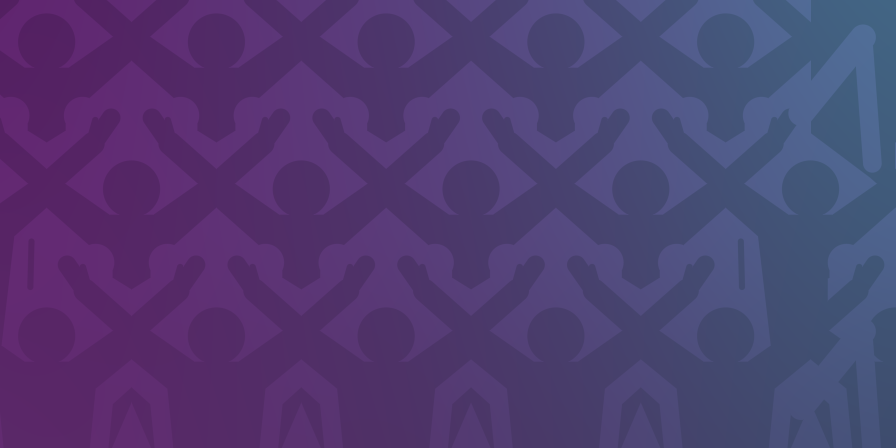
This pattern is drawn by a Shadertoy shader. Its source:

```glsl
// Staggered rows of figures with raised, crossing arms, tone on tone over a purple to teal gradient.

// Signed distance to a line through a point; negative on the side opposite the normal.
float edge(vec2 p, vec2 point, vec2 normal) {
    return dot(p - point, normalize(normal));
}

float capsule(vec2 p, vec2 a, vec2 b, float radius) {
    vec2 ab = b - a;
    float t = clamp(dot(p - a, ab) / dot(ab, ab), 0.0, 1.0);
    return length(p - a - ab * t) - radius;
}

// Pale space above one head, mirrored about the head's axis.
float figure(vec2 p) {
    float roof = max(edge(p, vec2(0.0, 110.0), vec2(0.886, 1.0)), p.x - 56.5);
    float lobe = length(p - vec2(42.0, 63.0)) - 16.0;
    float cup = edge(p, vec2(56.5, 50.0), vec2(0.62, 1.0));
    float pale = min(roof, min(lobe, cup));

    // Arm, hand and thumb
    float arm = capsule(p, vec2(85.0, -7.0), vec2(33.0, 39.0), 10.0);
    float hand = capsule(p, vec2(30.0, 43.0), vec2(17.5, 61.0), 8.0);
    float thumb = capsule(p, vec2(35.0, 45.0), vec2(31.0, 59.0), 2.8);
    return max(pale, -min(arm, min(hand, thumb)));
}

// Straight sleeve that closes the end of a row.
float sleeve(vec2 p) {
    float roof = edge(p, vec2(0.0, 110.0), vec2(0.886, 1.0));
    float side = edge(p, vec2(28.0, 83.0), vec2(1.0, 0.117));
    float slit = capsule(p, vec2(13.0, 81.0), vec2(14.0, 42.0), 2.6);
    return max(max(roof, side), -slit);
}

// Shoulder line and head opening beneath the pale space.
float trimBase(float d, vec2 p) {
    float shoulder = edge(p, vec2(56.0, 4.0), vec2(0.7, -1.0));
    float head = length(p) - 24.5;
    return max(d, max(max(shoulder, -22.0 - p.y), -head));
}

// Nested arch with a spike inside, used along the bottom.
float arch(vec2 p) {
    float outer = max(edge(p, vec2(0.0, 106.0), vec2(0.82, 1.0)),
                      edge(p, vec2(31.0, 78.0), vec2(1.0, 0.1)));
    float inner = max(edge(p, vec2(0.0, 82.0), vec2(0.9, 1.0)),
                      edge(p, vec2(16.0, 68.0), vec2(1.0, 0.1)));
    float spike = edge(p, vec2(0.0, 69.0), vec2(1.0, 0.43));
    return min(max(outer, -inner), spike);
}

// Bent band that ends the staggered rows on the right.
float bentBand(vec2 p) {
    return min(capsule(p, vec2(-8.0, 65.0), vec2(45.0, 130.0), 11.0),
               capsule(p, vec2(45.0, 130.0), vec2(53.0, 22.0), 8.0));
}

float pattern(vec2 p) {
    float d = 1e3;
    for (int row = 0; row < 4; row++) {
        bool staggered = row % 2 == 0;
        vec2 q = p - vec2(staggered ? 112.75 : 40.0, -30.0 + 126.0 * float(row));
        float column = floor(q.x / 145.5 + 0.5);
        q.x -= column * 145.5;
        vec2 m = vec2(abs(q.x), q.y);
        bool rightEnd = column > 3.5 && q.x > 0.0;
        bool leftEnd = column < 0.5 && q.x < 0.0;

        float cell = figure(m);
        if (row == 1 && (leftEnd || (rightEnd && column < 4.5))) cell = sleeve(m);
        if (row == 1 && column > 4.5) cell = max(cell, m.x - 58.0);
        if (row == 2 && rightEnd)
            cell = max(cell, edge(m, vec2(0.0, 48.0), vec2(0.75, 1.0)));
        cell = row == 0 ? arch(m) : trimBase(cell, m);
        if (row == 3 && column > 4.5) cell = 1e3;
        if (staggered && column > 3.5) cell = min(cell, bentBand(q));
        d = min(d, cell);
    }
    return d;
}

void mainImage(out vec4 fragColor, in vec2 fragCoord) {
    vec2 uv = fragCoord / iResolution.xy;
    float unitsPerPixel = 384.0 / iResolution.y;
    float d = pattern(fragCoord * unitsPerPixel);
    float pale = 1.0 - smoothstep(-0.7, 0.7, d / unitsPerPixel);

    // Background: purple, indigo, then teal, dimmer at the lower right
    vec3 color = mix(vec3(0.34, 0.14, 0.395), vec3(0.295, 0.215, 0.415),
                     smoothstep(0.0, 0.6, uv.x));
    color = mix(color, vec3(0.25, 0.35, 0.475), smoothstep(0.4, 1.05, uv.x));
    color += (uv.y - 0.5) * mix(vec3(-0.03, -0.035, -0.03),
                                vec3(0.015, 0.10, 0.09), uv.x);

    // Pale tint, fading toward the bottom
    vec3 tint = mix(vec3(0.05, 0.022, 0.055), vec3(0.055, 0.045, 0.085), uv.x);
    color += tint * pale * mix(0.6, 1.0, smoothstep(0.0, 0.6, uv.y));
    fragColor = vec4(color, 1.0);
}
```
